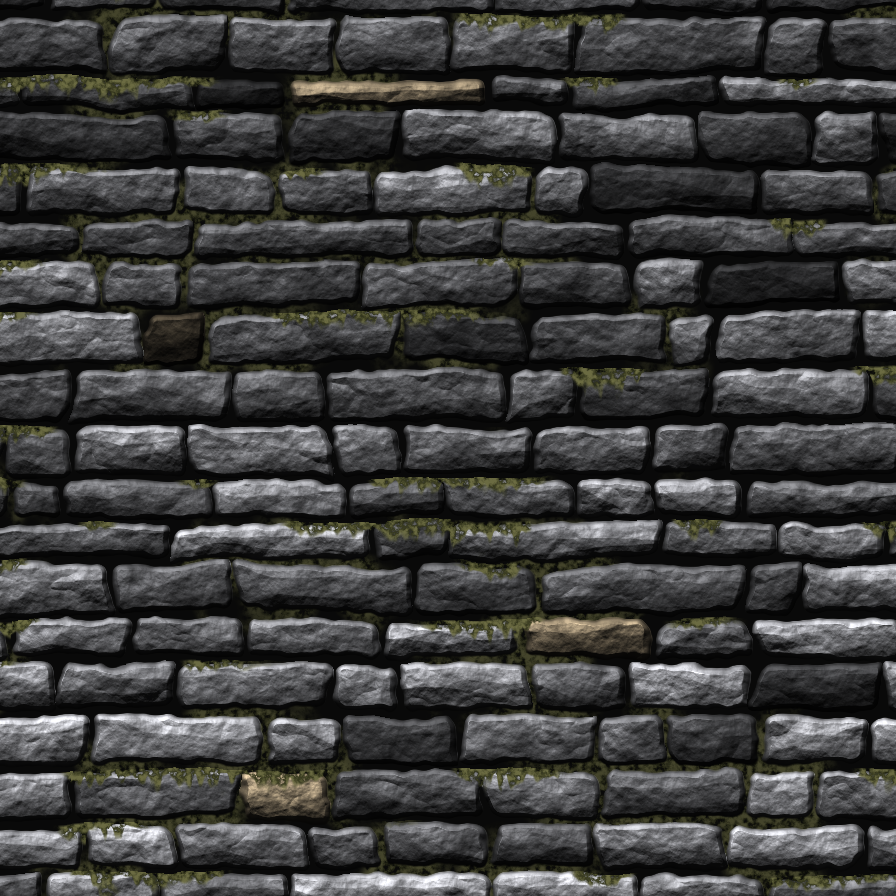
This texture is drawn by a Shadertoy shader. Its source:

```glsl
// Dry stone wall: uneven courses of chipped dark slate with moss and a few tan blocks.

const float ROWS = 18.0;
const float ROW_SHIFT = 0.023;
const float BEVEL = 0.006;
const float FACE_DEPTH = 0.011;
const vec3 GAP_COLOR = vec3(0.036, 0.036, 0.034);
const vec3 SLATE = vec3(0.430, 0.432, 0.445);
const vec3 TAN = vec3(0.49, 0.44, 0.36);
const vec3 MOSS_DARK = vec3(0.13, 0.14, 0.06);
const vec3 MOSS_LIGHT = vec3(0.42, 0.42, 0.26);
const vec3 LIGHT = vec3(-0.20, 0.75, 0.63);

struct Stone {
    vec2 local;     // position relative to the stone centre
    vec2 halfSize;
    vec2 id;
};

float hash(vec2 p) {
    vec3 q = fract(vec3(p.xyx) * 0.1031);
    q += dot(q, q.yzx + 33.33);
    return fract((q.x + q.y) * q.z);
}

float noise(vec2 p) {
    vec2 i = floor(p), f = fract(p);
    f = f * f * (3.0 - 2.0 * f);
    return mix(mix(hash(i), hash(i + vec2(1, 0)), f.x),
               mix(hash(i + vec2(0, 1)), hash(i + vec2(1, 1)), f.x), f.y);
}

float fbm(vec2 p) {
    float sum = 0.0, amp = 0.53;
    for (int i = 0; i < 4; i++) {
        sum += amp * noise(p);
        p = mat2(1.6, 1.2, -1.2, 1.6) * p + 17.3;
        amp *= 0.5;
    }
    return sum;
}

// Jittered, wrapping subdivision of the unit interval
float edgeAt(float i, float n, float jitter, float seed) {
    return (i + jitter * (hash(vec2(mod(i, n), seed)) - 0.5)) / n;
}

float cellIndex(float x, float n, float jitter, float seed) {
    float i = floor(x * n);
    if (x < edgeAt(i, n, jitter, seed)) return i - 1.0;
    return x >= edgeAt(i + 1.0, n, jitter, seed) ? i + 1.0 : i;
}

Stone stoneAt(vec2 p) {
    p.y += ROW_SHIFT;
    float row = cellIndex(p.y, ROWS, 0.45, 3.0);
    vec2 low, high;
    low.y = edgeAt(row, ROWS, 0.45, 3.0);
    high.y = edgeAt(row + 1.0, ROWS, 0.45, 3.0);
    row = mod(row, ROWS);
    float count = 6.0 + floor(3.0 * hash(vec2(row, 8.0)));
    float seed = row + 40.0;
    p.x += hash(vec2(row, 21.0));
    float col = cellIndex(p.x, count, 0.7, seed);
    low.x = edgeAt(col, count, 0.7, seed);
    high.x = edgeAt(col + 1.0, count, 0.7, seed);
    vec2 id = vec2(row, mod(col, count));

    // Uneven joints and a slight tilt
    low += vec2(0.0008, 0.0016) + vec2(0.0030, 0.0045) * hash(id + 80.0);
    high -= vec2(0.0008, 0.0008) + vec2(0.0030, 0.0040) * hash(id + 90.0);
    vec2 local = p - 0.5 * (low + high);
    local += local.yx * vec2(0.35, 0.07) * (hash(id + 110.0) - 0.5);
    return Stone(local, 0.5 * (high - low), id);
}

vec2 warp(vec2 p) {
    vec2 wobble = vec2(fbm(p * 16.0), fbm(p * 16.0 + 50.0)) - 0.5;
    return p + vec2(0.022, 0.015) * wobble;
}

float stoneDistance(Stone s, vec2 p) {
    float radius = min(0.010, 0.5 * s.halfSize.y);
    vec2 q = abs(s.local) - s.halfSize + radius;
    float box = length(max(q, 0.0)) + min(max(q.x, q.y), 0.0) - radius;
    return box + 0.004 * (noise(p * 80.0) - 0.5);
}

// Block face cut by random planes, then chipped and roughened
float surfaceHeight(vec2 p) {
    Stone s = stoneAt(warp(p));
    float t = clamp(-stoneDistance(s, p) / BEVEL, 0.0, 1.0);
    float face = FACE_DEPTH;
    for (float k = 0.0; k < 5.0; k++) {
        float angle = 6.283 * hash(s.id + 7.0 * k + 100.0);
        float side = dot(s.local / s.halfSize, vec2(cos(angle), sin(angle)));
        face = min(face, FACE_DEPTH * (1.15 + 0.5 * hash(s.id + k + 130.0) - 0.9 * side));
    }
    float chips = abs(fbm(p * vec2(14.0, 20.0) + 3.0 * s.id) - 0.5);
    float rough = 0.018 * chips + 0.0045 * fbm(p * 36.0) + 0.0028 * fbm(p * 120.0);
    return 0.6 * BEVEL * t * (2.0 - t) + face + t * rough;
}

void mainImage(out vec4 fragColor, in vec2 fragCoord) {
    vec2 p = fragCoord / iResolution.xy;
    Stone s = stoneAt(warp(p));
    float d = stoneDistance(s, p);

    // Relief lighting from above
    vec2 e = vec2(0.0013, 0.0);
    float h = surfaceHeight(p);
    vec2 slope = vec2(surfaceHeight(p + e.xy), surfaceHeight(p + e.yx)) - h;
    vec3 normal = normalize(vec3(-slope / e.x, 1.0));
    float diffuse = max(dot(normal, LIGHT), 0.0);

    // Stone tint, recessed stones and grain
    float tone = mix(0.66, 1.18, hash(s.id + 170.0)) * mix(1.18, 0.80, p.y);
    if (hash(s.id + 190.0) < 0.08) tone *= 0.55;
    vec3 tint = mix(SLATE, TAN, step(0.965, hash(s.id + 210.0)));
    tint *= tone * mix(0.65, 1.35, fbm(p * 60.0));
    float shade = mix(0.6, 1.0, smoothstep(0.0, 0.004, -d));
    shade *= mix(0.70, 1.08, smoothstep(-1.0, 0.3, s.local.y / s.halfSize.y));
    vec3 stone = tint * (0.10 + diffuse + 0.48 * pow(diffuse, 9.0)) * shade;
    float aa = max(0.0007, 0.6 / iResolution.y);
    vec3 color = mix(GAP_COLOR, stone, smoothstep(aa, -aa, d));

    // Moss in the joints and hanging from upper edges
    float patches = smoothstep(0.64, 0.92, noise(vec2(p.x * 9.0, s.id.x * 7.3)));
    float strands = noise(vec2(p.x * 170.0, p.y * 45.0));
    float hang = 0.002 + 0.034 * patches * strands;
    float drop = s.halfSize.y - s.local.y;
    float moss = smoothstep(hang, 0.5 * hang, drop) * smoothstep(-0.006, -0.002, drop);
    moss *= smoothstep(0.05, 0.35, patches);
    float jointMoss = smoothstep(0.54, 0.66, fbm(p * 8.0 + 31.0)) * smoothstep(-0.002, 0.001, d);
    float tuft = fbm(p * 190.0);
    vec3 mossColor = mix(MOSS_DARK, MOSS_LIGHT, smoothstep(0.25, 0.75, tuft));
    color = mix(color, mossColor, max(moss, 0.6 * jointMoss) * smoothstep(0.2, 0.45, tuft));
    fragColor = vec4(color, 1.0);
}
```
